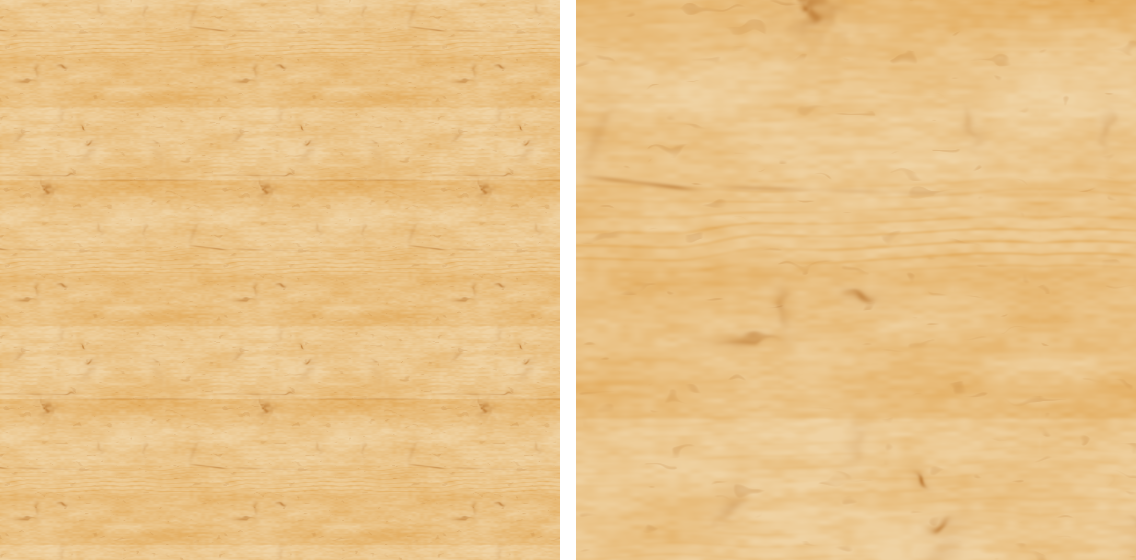
Left: the whole. Right: its middle third, enlarged.
A three.js fragment shader for this texture:

```glsl
// Pale maple boards: a square tile of five horizontal bands, repeated 2.56 times each way.
// Wrapped value noise stretched along x gives the grain, part of it mirrored about a seam;
// ragged slanted spots with halos give the knots, and thin lines the joints between boards.
varying vec2 vUv;

const float REPEATS = 2.56;       // tiles across and down
const float TILE = 300.0;         // layout units per tile, y runs down
const float MIRROR_X = 168.0;     // axis of the mirrored grain
const float GRAIN_AMOUNT = 0.56;
const float CLOUD_AMOUNT = 0.42;  // broad uneven warmth
const float RING_SPACING = 5.6;
const float RAGGED = 5.0;         // roughness of the knot outlines
const vec3 PALE = vec3(0.930, 0.798, 0.590);
const vec3 HONEY = vec3(0.895, 0.688, 0.390);
const vec3 KNOT = vec3(0.72, 0.45, 0.17);

float hash(vec2 cell) {
  vec3 h = fract(cell.xyx * 0.1031);
  h += dot(h, h.yzx + 33.33);
  return fract((h.x + h.y) * h.z);
}

// Value noise that wraps at the tile edge, centred on zero
float noise(vec2 p, vec2 cells, float seed) {
  vec2 g = p / TILE * cells;
  vec2 i = floor(g);
  vec2 f = g - i;
  f = f * f * (3.0 - 2.0 * f);
  vec2 a = mod(i, cells) + seed;
  vec2 b = mod(i + 1.0, cells) + seed;
  return mix(mix(hash(a), hash(vec2(b.x, a.y)), f.x),
             mix(hash(vec2(a.x, b.y)), hash(b), f.x), f.y) - 0.5;
}

float span(float y, float top, float bottom, float soft) {
  return smoothstep(top - soft, top + soft, y) * (1.0 - smoothstep(bottom - soft, bottom + soft, y));
}

// Spot with a faint halo, sheared sideways by slant
float spot(vec2 p, vec2 centre, vec2 radius, float slant) {
  vec2 d = mod(p - centre + 0.5 * TILE, TILE) - 0.5 * TILE;
  d.x -= slant * d.y;
  d /= radius;
  return 0.85 * exp(-dot(d, d)) + 0.15 * exp(-dot(d, d) / 7.0);
}

// Thin line, drooping to the right, that fades at both ends
float crack(vec2 p, vec2 centre, float reach, float tilt) {
  vec2 d = mod(p - centre + 0.5 * TILE, TILE) - 0.5 * TILE;
  d.y -= tilt * d.x;
  return exp(-d.y * d.y * 0.7) * (1.0 - smoothstep(0.4 * reach, reach, abs(d.x)));
}

// Long fibres, short pores and growth rings
float grain(vec2 p) {
  vec2 q = p + vec2(0.0, 6.0 * noise(p, vec2(5.0, 6.0), 3.0));
  float fibre = 0.30 * noise(q, vec2(4.0, 14.0), 11.0)
              + 0.42 * noise(q, vec2(5.0, 44.0), 23.0)
              + 0.60 * noise(q, vec2(14.0, 100.0), 37.0)
              + 0.62 * noise(p, vec2(56.0, 140.0), 51.0)
              + 0.30 * noise(p, vec2(30.0, 26.0), 67.0);
  float offAxis = (p.x - MIRROR_X) / 38.0;
  float arch = 6.0 * exp(-offAxis * offAxis);
  float phase = (q.y + arch + 9.0 * noise(p, vec2(7.0, 9.0), 81.0)) / RING_SPACING;
  float ring = pow(0.5 + 0.5 * cos(6.2832 * phase), 5.0);
  float ringArea = 0.60 * span(p.y, 40.0, 78.0, 4.0) + 0.12
                 + 0.14 * span(p.y, 160.0, 246.0, 8.0);
  return fibre + ring * ringArea * (0.6 + 1.3 * noise(p, vec2(8.0, 24.0), 93.0));
}

// Warmth of each board, from pale 0 to honey 1
float boardTone(vec2 p) {
  float y = p.y;
  float drift = noise(p, vec2(5.0, 4.0), 7.0);
  float wavy = y + 10.0 * drift;
  float tone = 0.14;
  tone += 0.15 * span(y, 38.0, 78.0, 1.5);
  tone += 0.22 * span(y, 78.0, 147.5, 1.2);
  tone += 0.22 * span(wavy, 76.0, 88.0, 7.0);
  tone += (0.24 + 0.3 * drift) * span(wavy, 130.0, 152.0, 9.0) * (1.0 - smoothstep(146.5, 148.5, y));
  tone += 0.16 * span(wavy, 230.0, 247.0, 8.0) * (1.0 - smoothstep(246.5, 248.0, y));
  tone += 0.54 * smoothstep(246.5, 248.0, y) * (1.0 - smoothstep(250.0, 296.0, wavy));
  return tone;
}

float knots(vec2 p) {
  float k = 0.50 * spot(p, vec2(63.0, 259.0), vec2(9.0, 9.0), 0.3) * (0.8 + 1.6 * noise(p, vec2(70.0, 60.0), 5.0));
  k += 0.38 * spot(p, vec2(65.0, 264.0), vec2(3.0, 4.0), -0.4);
  k += 0.65 * spot(p, vec2(87.0, 91.0), vec2(4.5, 2.0), 0.8);
  k += 0.30 * spot(p, vec2(50.0, 96.0), vec2(3.0, 7.0), 0.2);
  k += 0.50 * spot(p, vec2(34.0, 111.0), vec2(9.0, 1.5), -2.0);
  k += 0.75 * spot(p, vec2(114.0, 175.0), vec2(1.9, 2.4), 0.3);
  k += 0.28 * spot(p, vec2(26.0, 187.0), vec2(4.5, 6.0), -0.5);
  k += 0.14 * spot(p, vec2(84.0, 158.0), vec2(3.5, 11.0), -0.2);
  k += 0.20 * spot(p, vec2(265.0, 18.0), vec2(3.5, 11.0), -0.4);
  k += 0.45 * spot(p, vec2(95.0, 240.0), vec2(5.0, 2.0), -1.5);
  // Paired flecks on both sides of the mirror axis
  vec2 m = vec2(MIRROR_X - abs(p.x - MIRROR_X), p.y);
  float fade = p.x > MIRROR_X ? 0.55 : 1.0;
  k += 0.20 * spot(m, vec2(137.0, 15.0), vec2(2.5, 8.0), 0.25);
  k += fade * 0.60 * spot(m, vec2(122.0, 196.0), vec2(3.5, 1.8), -0.8);
  k += fade * 0.17 * spot(m, vec2(121.0, 211.0), vec2(6.0, 12.0), -0.6);
  // Small scattered flecks
  return k + 0.20 * smoothstep(0.36, 0.5, noise(p, vec2(30.0, 90.0), 29.0));
}

void main() {
  vec2 p = fract(vec2(vUv.x, 1.0 - vUv.y) * REPEATS) * TILE;
  // Fade from mirrored to plain grain on the right of the axis
  vec2 folded = vec2(MIRROR_X - abs(p.x - MIRROR_X), p.y);
  float fibres = mix(grain(folded), grain(p), smoothstep(34.0, 60.0, p.x - MIRROR_X));
  float stain = 0.18 * spot(p, vec2(168.0, 258.0), vec2(42.0, 12.0), 0.0)
              + 0.22 * spot(p, vec2(168.0, 240.0), vec2(35.0, 7.0), 0.0);
  float cloud = noise(p, vec2(5.0, 12.0), 61.0) + 0.5 * noise(p, vec2(11.0, 20.0), 73.0);
  float tone = boardTone(p) + stain + CLOUD_AMOUNT * cloud + GRAIN_AMOUNT * fibres;
  vec3 colour = mix(PALE, HONEY, clamp(tone, -0.25, 1.4));
  // Joints and cracks, broken up along their length
  float lines = 0.45 * crack(p, vec2(288.0, 40.0), 34.0, 0.12) + 0.26 * crack(p, vec2(70.0, 43.0), 75.0, 0.03)
              + 0.30 * crack(p, vec2(45.0, 240.5), 60.0, 0.01) + 0.42 * crack(p, vec2(190.0, 247.0), 110.0, 0.0);
  vec2 rough = RAGGED * vec2(noise(p, vec2(46.0, 60.0), 15.0), noise(p, vec2(40.0, 64.0), 19.0));
  float dark = knots(p + rough) + lines * (0.65 + 1.2 * noise(p, vec2(18.0, 3.0), 45.0));
  gl_FragColor = vec4(mix(colour, KNOT, clamp(dark, 0.0, 0.85)), 1.0);
}
```
